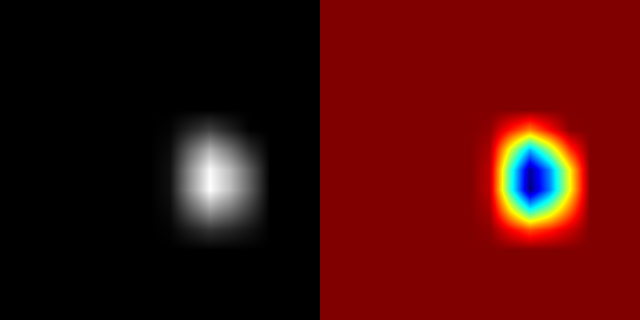
Reproduce this texture map procedurally as a Shadertoy shader.

```glsl
// A soft activation blob on a coarse grid, shown in grey and as a reversed jet heat map.

// Strength at one node of the 16 by 16 grid
float nodeHeat(vec2 node) {
    float columns[5] = float[5](0.06, 0.57, 1.0, 0.75, 0.38);
    float rows[6] = float[6](0.2, 0.62, 1.0, 0.98, 0.7, 0.25);
    ivec2 cell = ivec2(node) - ivec2(8, 4);
    if (cell.x < 0 || cell.x > 4 || cell.y < 0 || cell.y > 5) return 0.0;
    // The upper right shoulder is cut back
    float shoulder = step(11.0, node.x) * step(8.0, node.y) * 0.03 * (node.x - 9.0);
    return max(columns[cell.x] * rows[cell.y] - shoulder, 0.0);
}

// Bilinear blend between the grid nodes
float heatField(vec2 uv) {
    vec2 grid = uv * 16.0 - 0.5;
    vec2 node = floor(grid);
    vec2 blend = grid - node;
    float lower = mix(nodeHeat(node), nodeHeat(node + vec2(1, 0)), blend.x);
    float upper = mix(nodeHeat(node + vec2(0, 1)), nodeHeat(node + vec2(1, 1)), blend.x);
    return mix(lower, upper, blend.y);
}

// Dark red when cold, through yellow and cyan, to dark blue when hot
vec3 reversedJet(float heat) {
    return clamp(1.5 - abs(4.0 * (1.0 - heat) - vec3(3, 2, 1)), 0.0, 1.0);
}

void mainImage(out vec4 fragColor, in vec2 fragCoord) {
    vec2 p = fragCoord / iResolution.xy * vec2(2, 1);
    float heat = heatField(vec2(fract(p.x), p.y));

    // Grey panel on the left, coloured panel on the right
    float rightPanel = clamp((p.x - 1.0) * iResolution.x * 0.5 + 0.5, 0.0, 1.0);
    fragColor = vec4(mix(vec3(heat), reversedJet(heat), rightPanel), 1.0);
}
```
